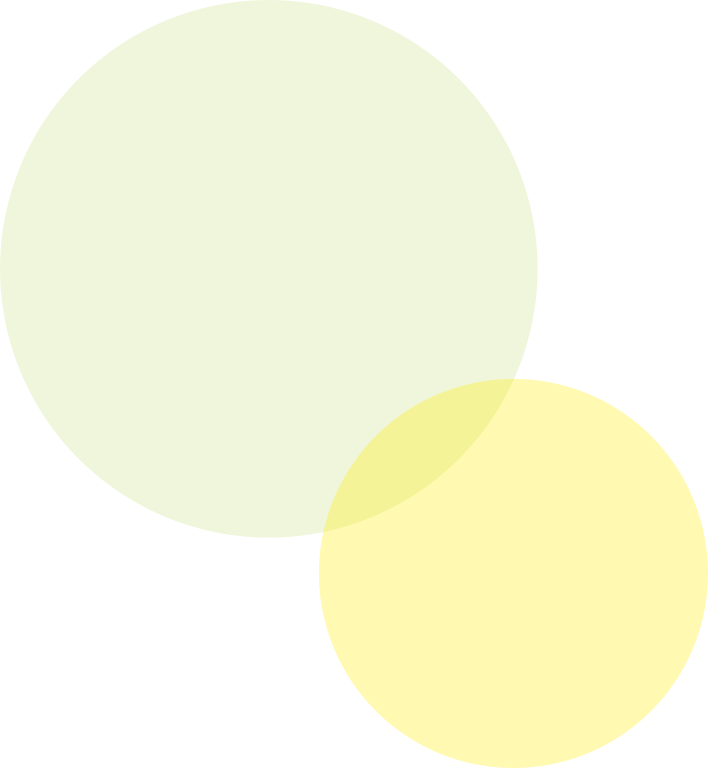
A Shadertoy shader for this background:

```glsl
// Two flat translucent discs on white: a large pale green one at the upper
// left and a smaller yellow one at the lower right, overlapping.
// Each disc is a circle distance function, blended over what lies below.

const vec3 WHITE = vec3(1.0);
const vec3 PALE_GREEN = vec3(0.941, 0.966, 0.859);
const vec3 YELLOW = vec3(1.0, 0.925, 0.0);
const float YELLOW_OPACITY = 0.305;

// Signed distance to a circle, negative inside.
float circleDistance(vec2 p, vec2 center, float radius) {
    return length(p - center) - radius;
}

// Coverage of a shape, smoothed over one pixel.
float coverage(float dist, float pixel) {
    return clamp(0.5 - dist / pixel, 0.0, 1.0);
}

// Blends a disc of the given colour and opacity over the base.
vec3 paintDisc(vec3 base, vec2 p, vec2 center, float radius,
               vec3 color, float opacity, float pixel) {
    float mask = coverage(circleDistance(p, center, radius), pixel);
    return mix(base, color, mask * opacity);
}

void mainImage(out vec4 fragColor, in vec2 fragCoord) {
    // Canvas height is one unit, origin at the lower left.
    float pixel = 1.0 / iResolution.y;
    vec2 p = fragCoord * pixel;

    // Large disc touches the left and top edges.
    float largeRadius = 0.35;
    vec2 largeCenter = vec2(largeRadius, 1.0 - largeRadius);

    // Small disc touches the right and bottom edges.
    float smallRadius = 0.2533;
    float aspect = iResolution.x / iResolution.y;
    vec2 smallCenter = vec2(aspect - smallRadius, smallRadius);

    vec3 color = paintDisc(WHITE, p, largeCenter, largeRadius,
                           PALE_GREEN, 1.0, pixel);
    color = paintDisc(color, p, smallCenter, smallRadius,
                      YELLOW, YELLOW_OPACITY, pixel);
    fragColor = vec4(color, 1.0);
}
```
